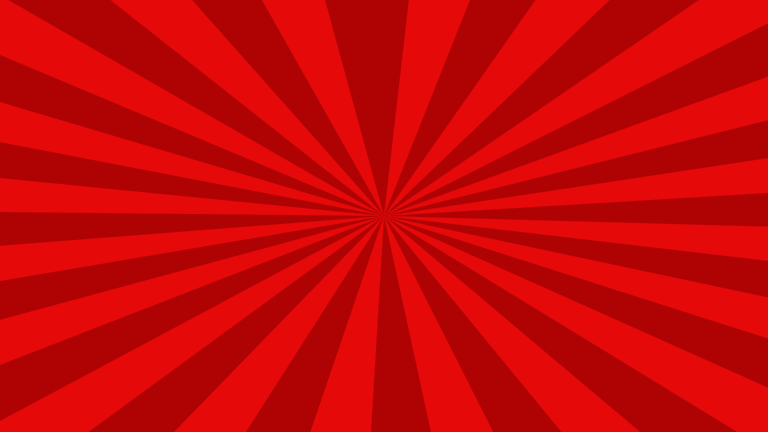
This background is drawn by a Shadertoy shader. Its source:

```glsl
// Red sunburst: alternating bright and dark rays fanning out from the centre.
#define DARK_RED   vec3(0.686, 0.008, 0.008)
#define BRIGHT_RED vec3(0.898, 0.040, 0.035)
#define CENTRE     vec2(0.5, 0.5)
#define RAY_COUNT  39.0     // equal rays; one wider dark ray fills the gap
#define RAY_DEG    8.912    // angular width of an equal ray
#define START_DEG  98.73    // where the first bright ray begins
#define EDGE_PX    1.2      // softness of ray edges

const float TAU = 6.2831853;

// Signed angle to the nearest ray edge: positive inside bright rays.
float rayDistance(float angle) {
    float rayWidth = radians(RAY_DEG);
    float turn = mod(angle - radians(START_DEG), TAU);
    float index = turn / rayWidth;

    // The remaining wedge at the top is a single dark ray.
    if (index >= RAY_COUNT) return -min(turn - RAY_COUNT * rayWidth, TAU - turn);

    float toEdge = rayWidth * (0.5 - abs(fract(index) - 0.5));
    return mod(floor(index), 2.0) < 0.5 ? toEdge : -toEdge;
}

void mainImage(out vec4 fragColor, in vec2 fragCoord) {
    // Stretch the canvas to a square so the rays widen with its aspect.
    vec2 p = 2.0 * (fragCoord / iResolution.xy - CENTRE);
    float angle = atan(p.y, p.x + (p == vec2(0.0) ? 1e-5 : 0.0));

    // Angle covered by one pixel, which grows towards the centre.
    vec2 pixel = 2.0 / iResolution.xy;
    float pixelAngle = length(p.yx * pixel) / max(dot(p, p), 1e-6);

    float bright = clamp(0.5 + rayDistance(angle) / max(EDGE_PX * pixelAngle, 1e-6), 0.0, 1.0);
    fragColor = vec4(mix(DARK_RED, BRIGHT_RED, bright), 1.0);
}
```
